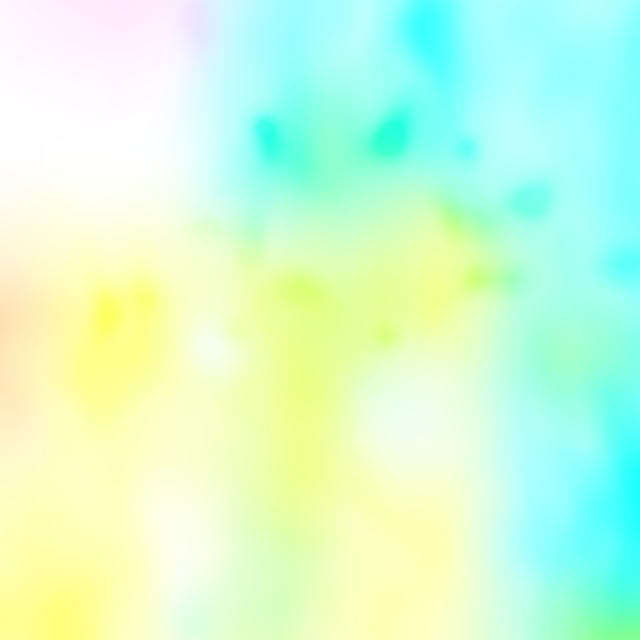
Write a three.js fragment shader that draws this background.

```glsl
varying vec2 vUv;

#define WARP 0.035
#define GRAIN 0.5
#define CYAN_WASH 0.33
#define YELLOW_WASH 0.26
#define BLOOM_COUNT 22
#define BLOOM_GAIN 0.6

vec2 hash2(vec2 p) {
  p = vec2(dot(p, vec2(127.1, 311.7)), dot(p, vec2(269.5, 183.3)));
  return fract(sin(p) * 43758.55);
}

// Gradient noise, about -0.7 to 0.7
float gradientAt(vec2 cell, vec2 f, vec2 corner) {
  return dot(hash2(cell + corner) * 2.0 - 1.0, f - corner);
}

float noise(vec2 p) {
  vec2 cell = floor(p), f = fract(p);
  vec2 u = f * f * f * (f * (f * 6.0 - 15.0) + 10.0);
  float low = mix(gradientAt(cell, f, vec2(0, 0)), gradientAt(cell, f, vec2(1, 0)), u.x);
  float high = mix(gradientAt(cell, f, vec2(0, 1)), gradientAt(cell, f, vec2(1, 1)), u.x);
  return mix(low, high, u.y);
}

float mottle(vec2 p) {
  return noise(p) + 0.5 * noise(p * 2.1 + 7.3);
}

// Soft pool of pigment
float pool(vec2 p, vec2 center, vec2 radius) {
  vec2 d = (p - center) / radius;
  return exp(-dot(d, d));
}

float cyanInk(vec2 p) {
  float top = smoothstep(0.24, 0.46, p.x) * smoothstep(0.57, 0.8, p.y);
  float side = smoothstep(0.66, 0.9, p.x);
  float ink = CYAN_WASH * (1.0 - (1.0 - top) * (1.0 - side));
  ink += 0.32 * pool(p, vec2(0.67, 0.92), vec2(0.06, 0.15));
  ink += 0.20 * pool(p, vec2(0.48, 0.77), vec2(0.13, 0.14));
  ink += 0.60 * pool(p, vec2(1.04, 0.21), vec2(0.13, 0.19));
  ink += 0.18 * pool(p, vec2(1.02, 0.82), vec2(0.08, 0.25));
  ink += 0.10 * pool(p, vec2(0.55, 0.48), vec2(0.22, 0.20));
  ink += 0.18 * pool(p, vec2(0.43, 0.09), vec2(0.08, 0.16));
  return ink + 0.10 * pool(p, vec2(0.30, 0.03), vec2(0.06, 0.06));
}

float yellowInk(vec2 p) {
  float ink = YELLOW_WASH * (1.0 - smoothstep(0.48, 0.78, p.y));
  ink *= 1.0 - smoothstep(0.65, 0.84, p.x);
  ink += 0.20 * pool(p, vec2(0.17, 0.45), vec2(0.09, 0.11));
  ink += 0.25 * pool(p, vec2(0.08, -0.01), vec2(0.11, 0.11));
  ink += 0.15 * pool(p, vec2(0.48, 0.36), vec2(0.12, 0.18));
  ink += 0.20 * pool(p, vec2(0.70, 0.60), vec2(0.16, 0.11));
  ink += 0.20 * pool(p, vec2(0.90, 0.43), vec2(0.09, 0.09));
  ink += 0.15 * pool(p, vec2(0.53, 0.76), vec2(0.12, 0.11));
  ink += 0.45 * pool(p, vec2(0.97, -0.02), vec2(0.12, 0.09));
  // Pale gaps where the paper shows through
  ink *= 1.0 - 0.75 * pool(p, vec2(0.64, 0.35), vec2(0.09, 0.11));
  ink *= 1.0 - 0.75 * pool(p, vec2(0.28, 0.12), vec2(0.08, 0.20));
  return ink * (1.0 - 0.8 * pool(p, vec2(0.32, 0.46), vec2(0.05, 0.06)));
}

float pinkInk(vec2 p) {
  float ink = 0.08 * pool(p, vec2(0.17, 1.01), vec2(0.19, 0.12));
  ink += 0.08 * pool(p, vec2(0.31, 0.95), vec2(0.03, 0.05));
  return ink + 0.11 * pool(p, vec2(-0.01, 0.46), vec2(0.07, 0.16));
}

// Small saturated blooms scattered through the middle band
float blooms(vec2 p) {
  float sum = 0.0;
  for (int i = 0; i < BLOOM_COUNT; i++) {
    vec2 seed = vec2(float(i), 3.7);
    vec2 center = mix(vec2(0.0, 0.36), vec2(1.0, 0.88), hash2(seed));
    vec2 radius = mix(vec2(0.018), vec2(0.045), hash2(seed + 19.1));
    sum += pool(p, center, radius);
  }
  return min(sum, 1.2);
}

void main() {
  vec2 drift = vec2(mottle(vUv * 5.0), mottle(vUv * 5.0 + 31.4));
  vec2 p = vUv + WARP * drift;

  vec3 ink = vec3(cyanInk(p), pinkInk(p), yellowInk(p));
  vec3 grain = vec3(mottle(p * vec2(8.0, 5.0)),
                    mottle(p * 7.0 + 11.0),
                    mottle(p * vec2(7.0, 5.0) + 23.0));
  ink *= 1.0 + GRAIN * grain + BLOOM_GAIN * blooms(p);

  // Each ink absorbs one light channel of white paper
  gl_FragColor = vec4(clamp(1.0 - ink, 0.0, 1.0), 1.0);
}
```
